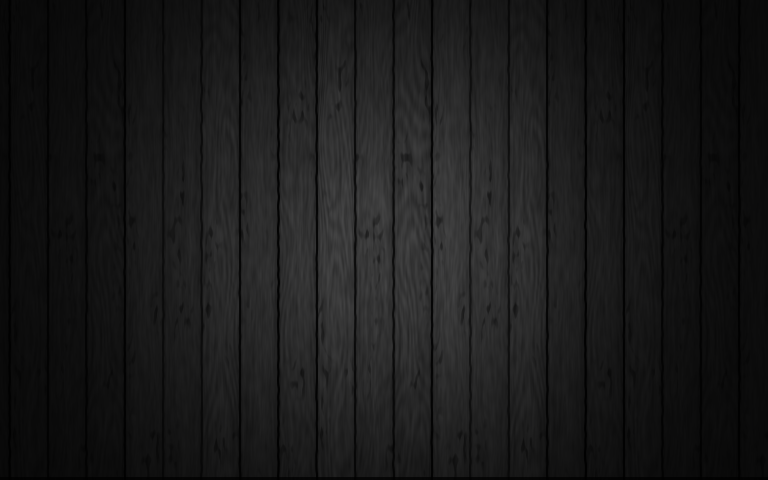
A Shadertoy shader for this texture:

```glsl
// Dark vertical wooden planks with fine grain, lit by a soft central glow.

const float PLANKS = 20.0;         // planks across the width
const float SEAM_SHIFT = 0.25;     // first seam, in plank widths
const float SEAM_WIDTH = 0.028;    // half width of the groove, in plank widths
const float SHADOW_WIDTH = 0.10;   // soft shade beside the groove
const float GLOW_RADIUS = 0.48;    // in canvas heights
const float GLOW_LEVEL = 0.205;
const float AMBIENT = 0.031;
const float GRAIN = 0.42;
const float RINGS = 0.09;
const float FLECKS = 0.40;
const float EDGE_HEIGHT = 0.006;   // dark strip along the bottom
const vec3 TINT = vec3(1.0, 1.0, 1.005);

// Groove depth for each plank of the repeating set
const float SEAM_DEPTH[8] = float[8](0.85, 0.7, 0.7, 0.85, 0.5, 0.55, 0.8, 0.9);

float hash(float n) {
    return fract(sin(n * 12.9898) * 4375.85);
}

vec2 gradient(vec2 cell) {
    vec3 q = fract(cell.xyx * vec3(0.1031, 0.1030, 0.0973));
    q += dot(q, q.yzx + 33.33);
    float angle = 6.2832 * fract((q.x + q.y) * q.z);
    return vec2(cos(angle), sin(angle));
}

// Gradient noise, roughly -0.7 to 0.7
float noise(vec2 p) {
    vec2 i = floor(p), f = p - i;
    vec2 w = f * f * f * (f * (f * 6.0 - 15.0) + 10.0);
    vec2 e = vec2(0.0, 1.0);
    float a = dot(gradient(i), f);
    float b = dot(gradient(i + e.yx), f - e.yx);
    float c = dot(gradient(i + e.xy), f - e.xy);
    float d = dot(gradient(i + e.yy), f - e.yy);
    return mix(mix(a, b, w.x), mix(c, d, w.x), w.y);
}

// Brightness of the wood surface; p.x in planks, p.y in canvas heights
float wood(vec2 p, float kind) {
    vec2 q = vec2(p.x + kind * 17.0, p.y);
    q.x += 0.12 * noise(vec2(q.x * 1.5, q.y * 5.0));

    // Fibres at three scales, stretched along the plank
    float fibres = 0.30 * noise(q * vec2(5.0, 4.0))
                 + 0.42 * noise(q * vec2(11.0, 13.0) + 31.0)
                 + 0.40 * noise(q * vec2(19.0, 34.0) + 67.0);

    // Arched growth rings
    float field = 2.2 * noise(q * vec2(1.4, 2.6) + 9.0) + 0.5 * q.x;
    float rings = sin(field * 24.0);

    // Sparse dark flecks gathered in patches
    float patches = smoothstep(0.05, 0.45, noise(q * vec2(2.2, 7.0) + 53.0));
    float flecks = patches * smoothstep(0.05, 0.4, noise(q * vec2(9.0, 38.0) + 83.0));

    float tone = 0.95 + 0.12 * hash(kind + 2.0);
    return tone * (1.0 + GRAIN * fibres + RINGS * rings * hash(kind + 5.0) - FLECKS * flecks);
}

// Groove, its soft shade and a thin lit lip on the right
float seams(float x, float y) {
    float index = floor(x + 0.5);
    float depth = SEAM_DEPTH[int(mod(index, 8.0))];
    float ragged = 0.022 * noise(vec2(index * 7.3, y * 45.0));
    float side = x - index + ragged;
    float blur = 0.5 * PLANKS / iResolution.x;
    float groove = 1.0 - smoothstep(SEAM_WIDTH - blur, SEAM_WIDTH + blur, abs(side));
    float shade = exp(-abs(side) / SHADOW_WIDTH);
    float lip = exp(-pow((side - 0.085) / 0.025, 2.0));
    return (1.0 - depth * groove) * (1.0 - 0.32 * depth * shade) + 0.10 * lip;
}

void mainImage(out vec4 fragColor, in vec2 fragCoord) {
    vec2 uv = fragCoord / iResolution.xy;
    float x = uv.x * PLANKS - SEAM_SHIFT;
    float kind = mod(floor(x), 8.0);

    // Central light
    vec2 fromCentre = (fragCoord - 0.5 * iResolution.xy) / iResolution.y;
    float light = AMBIENT + GLOW_LEVEL * exp(-dot(fromCentre, fromCentre) / (GLOW_RADIUS * GLOW_RADIUS));

    // Surface and grooves
    float value = light * wood(vec2(fract(x), uv.y), kind) * seams(x, uv.y);

    // Bottom strip
    float blur = 0.5 / iResolution.y;
    value *= mix(0.25, 1.0, smoothstep(EDGE_HEIGHT - blur, EDGE_HEIGHT + blur, uv.y));

    fragColor = vec4(clamp(value * TINT, 0.0, 1.0), 1.0);
}
```
